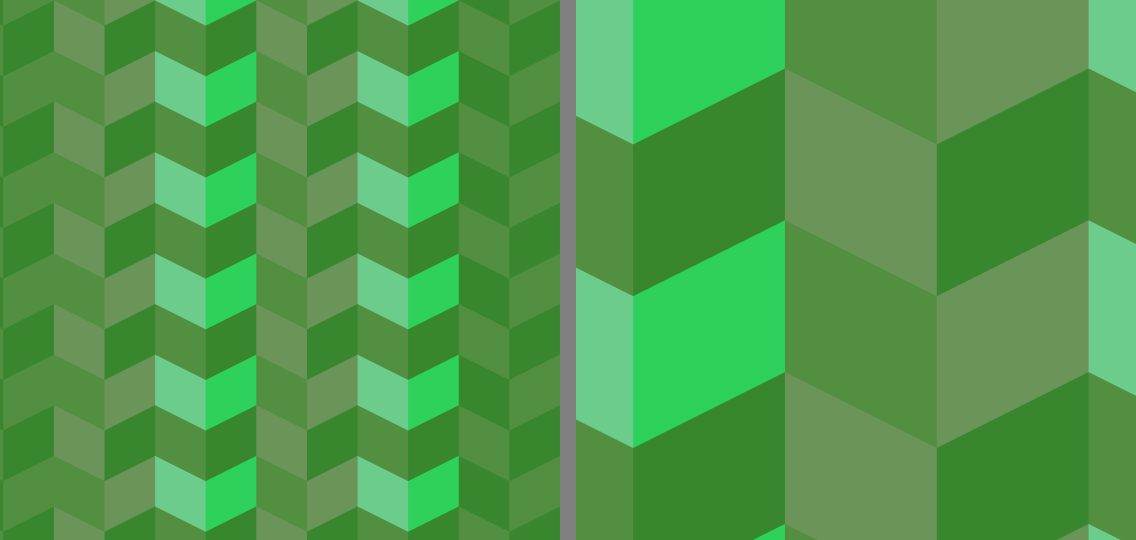
Left, the full canvas; right, a detail of the centre.
This pattern is drawn by a Shadertoy shader. Its source:

```glsl
// Green chevron columns of sheared parallelograms, with two bright mint ribbons per ten columns.

const float COLUMNS_ACROSS = 11.066;
const vec2 GRID_OFFSET = vec2(0.065, 0.008);
const float COLUMN_PERIOD = 10.0;
const float SLOPE = 0.5;

const vec3 LEAF   = vec3(0.32, 0.56, 0.25);
const vec3 FOREST = vec3(0.22, 0.53, 0.18);
const vec3 SAGE   = vec3(0.42, 0.58, 0.35);
const vec3 BRIGHT = vec3(0.18, 0.82, 0.36);
const vec3 MINT   = vec3(0.42, 0.80, 0.55);

// Height of the zigzag: SLOPE at even column edges, 0 at odd ones
float zigzag(float x, float slope) {
    return slope * abs(1.0 - mod(x, 2.0));
}

// Two alternating row colours for each column
vec3 cellColor(vec2 cell) {
    float column = mod(cell.x, COLUMN_PERIOD);
    bool oddRow = mod(cell.y, 2.0) > 0.5;

    // Plain columns between the ribbon groups
    if (column < 0.5) return oddRow ? LEAF : FOREST;
    if (column > 8.5) return oddRow ? FOREST : LEAF;

    // Ribbon group of four columns, repeated twice
    float member = mod(column - 1.0, 4.0);
    if (member < 0.5) return oddRow ? LEAF : SAGE;
    if (member < 1.5) return oddRow ? SAGE : FOREST;
    if (member < 2.5) return oddRow ? MINT : LEAF;
    return oddRow ? BRIGHT : FOREST;
}

// Blends the four cells around the nearest grid corner over one pixel
vec3 smoothCells(vec2 gridPos, vec2 pixelSize) {
    vec2 corner = floor(gridPos + 0.5);
    vec2 blend = clamp((gridPos - corner) / pixelSize + 0.5, 0.0, 1.0);
    vec3 above = mix(cellColor(corner - 1.0), cellColor(corner - vec2(0.0, 1.0)), blend.x);
    vec3 below = mix(cellColor(corner - vec2(1.0, 0.0)), cellColor(corner), blend.x);
    return mix(above, below, blend.y);
}

void mainImage(out vec4 fragColor, in vec2 fragCoord) {
    // Grid units, with rows counted downward from the top edge
    float pixel = COLUMNS_ACROSS / iResolution.x;
    vec2 gridPos = vec2(fragCoord.x, iResolution.y - fragCoord.y) * pixel - GRID_OFFSET;
    gridPos.y -= zigzag(gridPos.x, SLOPE);

    vec2 pixelSize = pixel * vec2(1.0, length(vec2(1.0, SLOPE)));
    fragColor = vec4(smoothCells(gridPos, pixelSize), 1.0);
}
```
